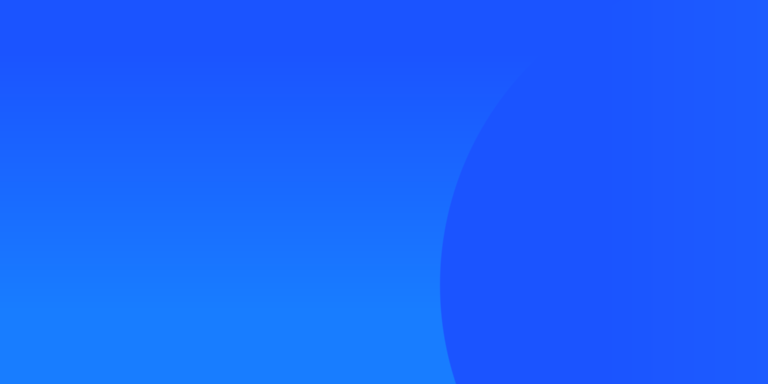
This background is drawn by a WebGL 1 fragment shader. Its source:

```glsl
precision highp float;

uniform vec2 u_resolution;

#define DEEP_BLUE vec3(0.106, 0.329, 1.0)
#define SKY_BLUE vec3(0.094, 0.490, 1.0)
#define RIM_BLUE vec3(0.112, 0.361, 1.0)
#define FADE_LOW 0.19
#define FADE_HIGH 0.865
#define DISC_CENTER vec2(1.9635, 0.258)
#define DISC_RADIUS 0.8177
#define TINT_START 1.56

// Linear ramp from 0 at a to 1 at b
float ramp(float a, float b, float x) {
  return clamp((x - a) / (b - a), 0.0, 1.0);
}

void main() {
  // Canvas heights as units, origin at the lower left
  vec2 p = gl_FragCoord.xy / u_resolution.y;
  float aspect = u_resolution.x / u_resolution.y;
  p.x *= 2.0 / aspect;

  // Vertical backdrop fade
  vec3 backdrop = mix(SKY_BLUE, DEEP_BLUE, ramp(FADE_LOW, FADE_HIGH, p.y));

  // Large disc, slightly lighter towards the right
  vec3 disc = mix(DEEP_BLUE, RIM_BLUE, ramp(TINT_START, 2.0, p.x));
  float edge = length(p - DISC_CENTER) - DISC_RADIUS;
  float softness = 1.0 / u_resolution.y;
  float coverage = 1.0 - smoothstep(-softness, softness, edge);

  gl_FragColor = vec4(mix(backdrop, disc, coverage), 1.0);
}
```
